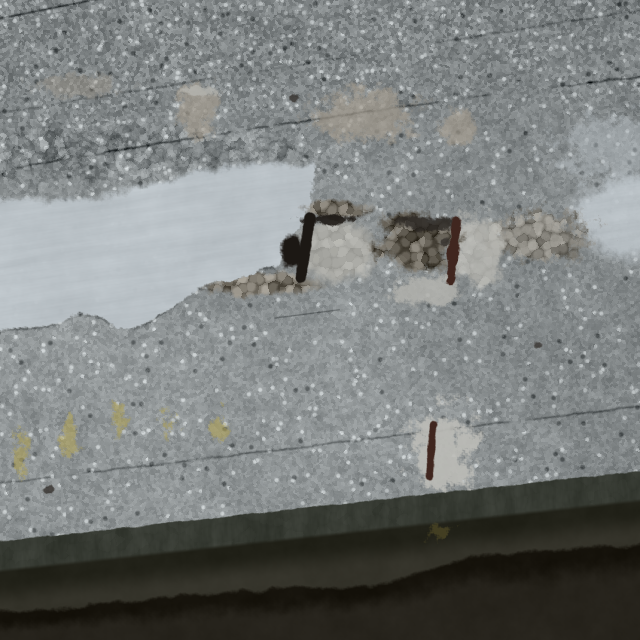
Write a WebGL 2 fragment shader that draws this texture.

```glsl
#version 300 es
precision highp float;
uniform vec2 u_resolution;
out vec4 outColor;

const vec3 CONCRETE = vec3(.54, .56, .565), PLASTER = vec3(.735, .765, .785);
const vec3 LIME = vec3(.71, .71, .69), SAND = vec3(.64, .61, .56);
const vec3 GRAVEL = vec3(.43, .41, .37), SHADOW = vec3(.11, .095, .08);
const vec3 RUST = vec3(.25, .15, .12), YELLOW = vec3(.7, .64, .32);

vec2 hash2(vec2 p) {
  vec3 q = fract(p.xyx * vec3(.1031, .103, .0973));
  q += dot(q, q.yzx + 33.33);
  return fract((q.xx + q.yz) * q.zy);
}

// Cellular noise: distance to the nearest seed, and its random value
vec2 cells(vec2 p) {
  vec2 base = floor(p), best = vec2(9, 0);
  for (int k = 0; k < 9; k++) {
    vec2 id = base + vec2(k % 3 - 1, k / 3 - 1);
    float d = length(id + hash2(id) - p);
    if (d < best.x) best = vec2(d, hash2(id + 57.).x);
  }
  return best;
}

// Layered, rotated sines
float waves(vec2 p) {
  float sum = 0., amp = .42;
  for (int i = 0; i < 6; i++) {
    p = mat2(.8, -.6, .6, .8) * p * 1.75 + 2.3;
    sum += amp * sin(p.x + 1.6 * sin(p.y * .9 + float(i)));
    amp *= .72;
  }
  return sum;
}

float above(float d, float soft) { return smoothstep(-soft, soft, d); }

// Ragged ellipse: center in area.xy, radii in area.zw
float blob(vec2 p, vec4 area, float ragged) {
  return 1. - smoothstep(.7, 1.15, length((p - area.xy) / area.zw) + ragged);
}

float bar(vec2 p, vec2 a, vec2 b, float width, float soft) {
  vec2 ab = b - a;
  float t = clamp(dot(p - a, ab) / dot(ab, ab), 0., 1.);
  return above(width - length(p - a - ab * t), soft);
}

float seam(float d, float breakup) {
  return exp(-d * d / 4e-6) * smoothstep(-.5, .4, breakup);
}

// Grey wall with grit, pits and pale stones
vec3 wall(vec2 p, float rough) {
  vec2 fine = cells(p * 210.), mid = cells(p * 95.), pit = cells(p * 42.);
  float tone = .022 * (waves(p * 9.) + waves(p * 37.));
  tone += (fine.y - .5) * (.09 + .08 * rough) + (mid.y - .5) * .055;
  tone += .17 * step(.91 - .08 * rough, mid.y) * (1. - smoothstep(.15, .45, mid.x));
  tone -= .2 * step(.88 - .06 * rough, pit.y) * (1. - smoothstep(.07, .23, pit.x));
  return CONCRETE + tone - .035 * rough;
}

// Dark soffit with a damp black streak
vec3 underside(vec2 p, float drop, float ragged) {
  vec3 c = mix(vec3(.125, .125, .09), vec3(.205, .2, .165), smoothstep(.015, .06, drop));
  float depth = .045 + .075 * p.x + .03 * smoothstep(.6, .75, p.x) + .008 * ragged - p.y;
  float wet = above(depth, .004);
  c = mix(c, vec3(.15, .138, .11), wet);
  return c - .07 * wet * (1. - smoothstep(.012, .035 + .025 * p.x, depth)) + .015 * ragged;
}

void main() {
  vec2 p = gl_FragCoord.xy / u_resolution;
  float soft = max(1. / u_resolution.y, .0015);
  float broad = waves(p * 11.), ragged = waves(p * 42.);
  float wear = .35 * ragged + .15 * waves(p * 95.), wob = .0015 * ragged;
  vec2 stone = cells(p * 72. + .2 * ragged);
  float grit = (stone.y - .5) * .3 - .15 * smoothstep(.35, .75, stone.x);

  // Wall and slanted board seams
  vec3 c = wall(p, smoothstep(.68, .95, p.y + .12 * (.5 - p.x)));
  c -= .025 * smoothstep(.5, .9, p.x);
  c += .025 * blob(p, vec4(.3, .34, .5, .2), .3 * broad);
  c -= .24 * seam(p.y - .733 - .18 * p.x + .033 * p.x * p.x - wob, broad + .25);
  c -= .26 * seam(p.y - .971 - .2 * p.x, .5);
  c -= .12 * seam(p.y - .824 - .16 * p.x - wob, broad);
  c -= .18 * seam(p.y - .245 - .12 * p.x - wob, broad + .4);
  c -= .2 * bar(p, vec2(.43, .503), vec2(.53, .516), .0008, soft);
  c += grit * .55 * blob(p, vec4(.2, .76, .34, .05), .3 * ragged);

  // Sandy stains
  float stain = max(blob(p, vec4(.31, .83, .03, .045), wear), blob(p, vec4(.57, .82, .08, .04), wear));
  stain = max(stain, blob(p, vec4(.717, .8, .035, .025), wear));
  stain = max(stain, .6 * blob(p, vec4(.12, .865, .07, .018), wear));
  c = mix(c, SAND + grit * .15, .7 * stain);
  c = mix(c, LIME, .8 * blob(p, vec4(.315, .858, .025, .009), wear));

  // Plaster patches with trowel streaks
  float top = .688 + .055 * smoothstep(.1, .4, p.x) + 4. * wob;
  float bottom = .487 + .024 * exp(-pow(abs(p.x - .13) / .04, 2.)) + .07 * smoothstep(.2, .34, p.x)
    + .025 * smoothstep(.34, .43, p.x) + 3. * wob;
  float right = .488 - .55 * max(.685 - p.y, 0.) + 5. * wob;
  float patchMask = above(top - p.y, .007) * above(p.y - bottom, .002) * above(right - p.x, .003);
  vec3 plaster = PLASTER + .018 * (waves(vec2(p.x * 5., (p.y - .15 * p.x) * 75.)) + broad);
  c -= .14 * seam(p.y - bottom + .003, ragged) * step(p.x, .44);
  c = mix(c, plaster, patchMask * .96);
  c = mix(c, plaster, .45 * blob(p, vec4(.99, .77, .12, .055), wear));
  c = mix(c, plaster, .9 * blob(p, vec4(.99, .66, .1, .067), .12 * ragged));

  // Broken cavity: gravel, pale breaks, deep shade
  float gravel = blob(p, vec4(.4, .556, .09, .02), .25 * ragged) * (1. - patchMask);
  gravel = max(gravel, .75 * blob(p, vec4(.84, .63, .085, .04), wear));
  c = mix(c, GRAVEL + .12 + grit, gravel);
  c = mix(c, LIME - .03 + grit * .3, blob(p, vec4(.525, .61, .066, .055), .15 * ragged));
  c = mix(c, LIME + grit * .2, .9 * blob(p, vec4(.745, .61, .042, .06), .3 * ragged));
  c = mix(c, LIME, .8 * blob(p, vec4(.665, .547, .055, .025), wear));
  c = mix(c, GRAVEL + grit, blob(p, vec4(.65, .622, .065, .047), .3 * ragged));
  c = mix(c, SHADOW + .05, .8 * blob(p, vec4(.67, .651, .045, .012), wear));
  c = mix(c, GRAVEL + .07 + grit, blob(p, vec4(.525, .672, .05, .015), .25 * ragged));
  c = mix(c, SHADOW, .9 * blob(p, vec4(.515, .657, .047, .008), wear));
  c = mix(c, SHADOW, blob(p, vec4(.457, .607, .018, .027), .25 * ragged));

  // Exposed steel bars
  c = mix(c, LIME + .03, .9 * blob(p, vec4(.692, .295, .052, .065), .5 * ragged));
  c = mix(c, SHADOW, bar(p, vec2(.484, .66), vec2(.47, .566), .008 + wob, soft));
  c = mix(c, RUST, bar(p, vec2(.713, .655), vec2(.704, .562), .0075 + 2. * wob, soft));
  c = mix(c, RUST, bar(p, vec2(.677, .336), vec2(.671, .255), .006 + wob, soft));

  // Faded paint smudges and dark chips
  for (int i = 0; i < 5; i++) {
    float k = float(i);
    vec4 smudge = vec4(.03 + .078 * k, .292 + .045 * smoothstep(0., 2., k), .02, .042);
    c = mix(c, YELLOW, .55 * blob(p, smudge, .45 + .6 * ragged));
    vec2 chip = fract(vec2(.84, .46) + k * vec2(.618, .387));
    c = mix(c, SHADOW + .1, .8 * blob(p, vec4(chip, .009, .007), .4 * ragged));
  }

  // Chamfered lower edge and soffit
  float slope = .11 * p.x - p.y;
  vec3 chamfer = vec3(.215, .23, .2) + .025 * waves(p * vec2(45, 12)) + grit * .06;
  c = mix(c, chamfer, above(.154 + slope + wob, soft));
  vec3 soffit = underside(p, .108 + slope, broad * .6 + ragged * .4);
  soffit = mix(soffit, YELLOW * .5, .6 * blob(p, vec4(.69, .167, .025, .025), .4 + .6 * ragged));
  c = mix(c, soffit, above(.108 + slope, .004));
  outColor = vec4(clamp(c, 0., 1.), 1);
}
```
